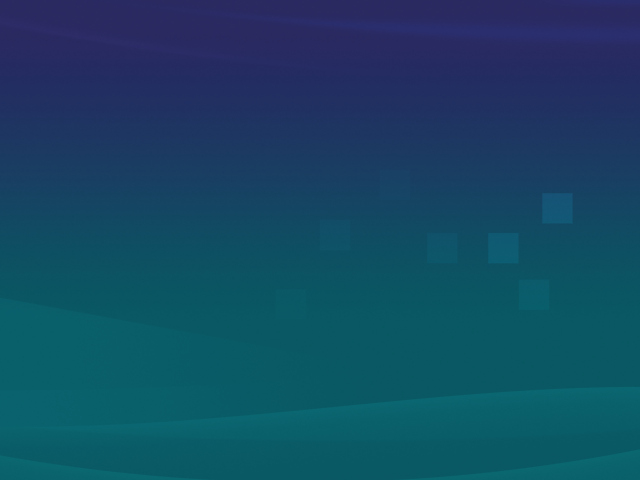
Reproduce this background procedurally as a Shadertoy shader.

```glsl
float hash(vec2 p) {
    vec3 q = fract(p.xyx * 0.1031);
    q += dot(q, q.yzx + 33.33);
    return fract((q.x + q.y) * q.z);
}

// Soft coverage of the area below a curve, with y growing downwards
float below(float y, float curve, float softness) {
    return smoothstep(-softness, softness, y - curve);
}

// Narrow glow with separate falloff above and below its crest
float streak(float d, float above, float under) {
    float w = d < 0.0 ? above : under;
    return exp(-d * d / (w * w));
}

vec3 backdrop(float y) {
    vec3 c = mix(vec3(0.165, 0.163, 0.38), vec3(0.137, 0.172, 0.38), smoothstep(0.06, 0.18, y));
    c = mix(c, vec3(0.105, 0.235, 0.385), smoothstep(0.14, 0.37, y));
    c = mix(c, vec3(0.06, 0.300, 0.387), smoothstep(0.31, 0.53, y));
    return mix(c, vec3(0.035, 0.345, 0.388), smoothstep(0.45, 0.68, y));
}

void mainImage(out vec4 fragColor, in vec2 fragCoord) {
    vec2 uv = fragCoord / iResolution.xy;
    float x = uv.x, y = 1.0 - uv.y;
    float edge = 0.8 / iResolution.y;
    vec3 color = backdrop(y);

    // Blue and violet streaks along the top
    float blueCurve = 0.074 - 0.105 * (1.0 - x) * (1.0 - x);
    float blueWidth = mix(0.006, 0.022, smoothstep(0.35, 0.85, x));
    color += vec3(0.0, 0.018, 0.052) * streak(y - blueCurve, blueWidth, 0.6 * blueWidth + 0.003)
           * smoothstep(0.05, 0.7, x);
    float violetCurve = 0.047 + 0.26 * x - 0.14 * x * x;
    color += vec3(0.012, 0.008, 0.025) * streak(y - violetCurve, 0.012, 0.005)
           * (1.0 - smoothstep(0.15, 0.75, x));
    color += vec3(0.0, 0.014, 0.045) * smoothstep(0.8, 0.95, x) * smoothstep(0.022, 0.0, y);

    // Tapered ribbon from the left
    float ribbonTop = 0.62 + 0.245 * x;
    float ribbonBase = 0.813 - 0.10 * x * x;
    float taper = 1.0 - smoothstep(0.0, 0.64, x);
    float ribbon = below(y, ribbonTop, edge);
    color += vec3(0.0, 0.030, 0.030) * ribbon * taper;
    color += vec3(0.0, 0.010, 0.010) * below(y, ribbonBase, edge) * taper;

    // Broad wave, bright at its crest
    float crest = mix(0.889, 0.806, smoothstep(0.05, 1.0, x));
    float wave = below(y, crest, edge);
    vec3 waveColor = mix(vec3(0.035, 0.358, 0.402), vec3(0.04, 0.405, 0.445),
                         exp(-max(y - crest, 0.0) / 0.045));
    color = mix(color, waveColor, wave);
    float fold = 0.885 + 0.125 * x - 0.115 * x * x;
    color -= vec3(0.0, 0.012, 0.012) * wave * below(y, fold, 0.004);

    // Front wave, dipping below the frame at the middle
    float front = 1.005 - 0.25 * (x - 0.475) * (x - 0.475);
    vec3 frontColor = mix(vec3(0.035, 0.37, 0.412), vec3(0.04, 0.405, 0.44),
                          exp(-max(y - front, 0.0) / 0.035));
    color = mix(color, frontColor, below(y, front, edge));

    // Translucent squares: centre and strength
    vec3 squares[7] = vec3[7](
        vec3(0.871, 0.434, 1.0), vec3(0.7865, 0.517, 0.8), vec3(0.691, 0.517, 0.36),
        vec3(0.8345, 0.614, 0.45), vec3(0.617, 0.385, 0.15), vec3(0.5235, 0.49, 0.25),
        vec3(0.4545, 0.634, 0.15));
    for (int i = 0; i < 7; i++) {
        vec2 d = abs(vec2(x, y) - squares[i].xy) * vec2(4.0 / 3.0, 1.0);
        float mask = 1.0 - smoothstep(-edge, edge, max(d.x, d.y) - 0.0315);
        color += vec3(0.0, 0.062, 0.075) * squares[i].z * mask;
    }

    // Fine grain against banding
    color += (hash(floor(uv * vec2(512.0, 384.0))) - 0.5) / 255.0;
    fragColor = vec4(color, 1.0);
}
```
